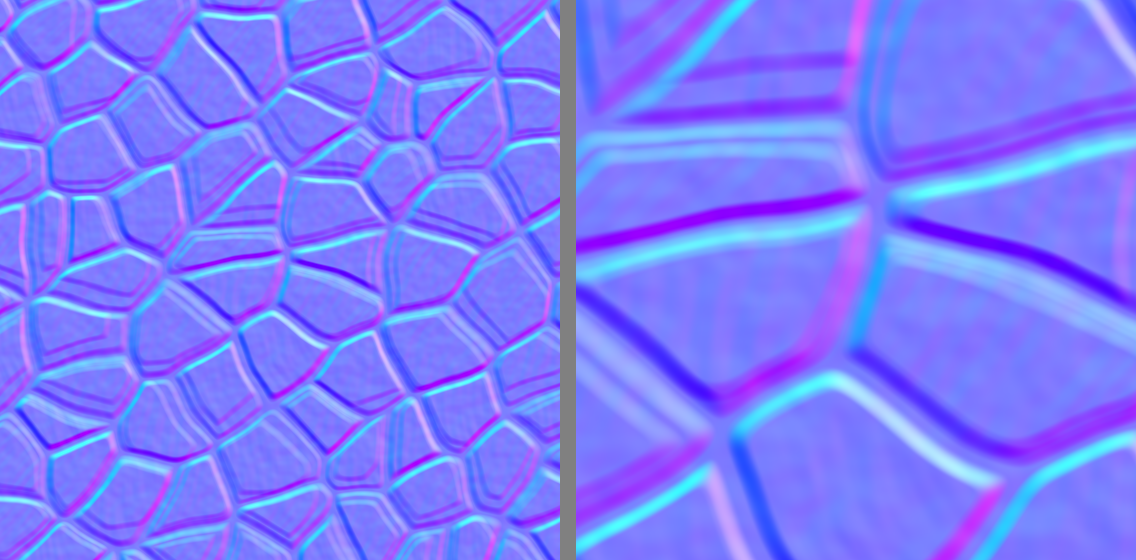
Left: the whole. Right: its middle third, enlarged.
A WebGL 1 fragment shader for this texture map:

```glsl
precision highp float;

uniform vec2 u_resolution;

const vec2 FLAT_TILT = vec2(0.49, 0.484);
const vec2 RELIEF = vec2(0.0058, 0.0080);
const float SAMPLE_STEP = 0.0011;
const float CORNER_SHARPNESS = 38.0;

vec2 hash2(vec2 p) {
  vec3 q = fract(vec3(p.xyx) * vec3(0.1031, 0.1030, 0.0973));
  q += dot(q, q.yzx + 33.33);
  return fract((q.xx + q.yz) * q.zy);
}

vec2 direction(float angle) {
  return vec2(cos(angle), sin(angle));
}

vec2 gradientAt(vec2 cell) {
  return direction(6.2832 * hash2(cell + 71.0).x);
}

float gradientNoise(vec2 p) {
  vec2 i = floor(p);
  vec2 f = p - i;
  vec2 u = f * f * f * (f * (f * 6.0 - 15.0) + 10.0);
  vec2 e = vec2(1.0, 0.0);
  float low = mix(dot(gradientAt(i), f), dot(gradientAt(i + e), f - e), u.x);
  float high = mix(dot(gradientAt(i + e.yx), f - e.yx),
                   dot(gradientAt(i + e.xx), f - e.xx), u.x);
  return mix(low, high, u.y);
}

vec2 rotate(vec2 p, float angle) {
  vec2 d = direction(angle);
  return vec2(dot(p, d), d.x * p.y - d.y * p.x);
}

// Cells stretched along a rising diagonal, with gently bent borders
vec2 toCellSpace(vec2 uv, float tilt, vec2 density) {
  vec2 p = rotate(uv, tilt) * density + 20.0;
  vec2 bend = vec2(gradientNoise(p * 1.3), gradientNoise(p * 1.3 + 17.0));
  return p + 0.1 * bend;
}

vec2 seedPoint(vec2 cell, float jitter) {
  return cell + 0.5 + jitter * (hash2(cell) - 0.5);
}

vec2 nearestCell(vec2 p, float jitter) {
  vec2 base = floor(p);
  vec2 best = base;
  float bestDistance = 8.0;
  for (int y = -1; y <= 1; y++) {
    for (int x = -1; x <= 1; x++) {
      vec2 cell = base + vec2(float(x), float(y));
      vec2 d = seedPoint(cell, jitter) - p;
      if (dot(d, d) < bestDistance) {
        bestDistance = dot(d, d);
        best = cell;
      }
    }
  }
  return best;
}

// x: rounded distance to the border, y: same with a random inset per side
vec2 borderDistances(vec2 p, vec2 cell, float jitter, float sharpness) {
  vec2 own = seedPoint(cell, jitter) - p;
  vec2 total = vec2(0.0);
  for (int y = -2; y <= 2; y++) {
    for (int x = -2; x <= 2; x++) {
      vec2 offset = vec2(float(x), float(y));
      if (dot(offset, offset) > 0.5) {
        vec2 other = seedPoint(cell + offset, jitter) - p;
        vec2 outward = normalize(other - own);
        float d = dot(0.5 * (own + other), outward);
        float r = hash2(cell * 3.0 + offset * 7.0 + 140.0).x;
        float inset = 0.2 * r * r * (1.0 - 0.4 * outward.y);
        total += exp(-sharpness * vec2(d, d - inset));
      }
    }
  }
  return -log(total) / sharpness;
}

// Raised stone with a narrow bevel, an uneven terrace and faint streaks
float stoneHeight(vec2 p, float jitter) {
  vec2 cell = nearestCell(p, jitter);
  vec2 d = borderDistances(p, cell, jitter, CORNER_SHARPNESS);
  vec2 shape = hash2(cell + 53.0);
  float inset = 0.03 * shape.x * shape.x;
  float bevel = smoothstep(inset, inset + mix(0.075, 0.12, shape.y), d.x);
  float terrace = smoothstep(0.0, 0.1, d.y);
  vec2 along = rotate(p, 0.2 + 1.3 * shape.x) * vec2(1.8, 9.0);
  float streak = gradientNoise(along + 40.0 * shape);
  float body = mix(0.2, 0.38, shape.y) * bevel + 0.23 * terrace;
  return body + 0.06 * streak * smoothstep(0.0, 0.12, d.x);
}

float surfaceHeight(vec2 uv) {
  float stones = stoneHeight(toCellSpace(uv, 0.55, vec2(7.4, 8.6)), 0.94);
  float grain = 0.10 * gradientNoise(uv * 24.0 + 5.0)
              + 0.05 * gradientNoise(uv * 56.0 + 31.0);
  return stones + grain;
}

vec2 surfaceSlope(vec2 uv, float stepSize) {
  vec2 e = vec2(stepSize, 0.0);
  vec2 rise = vec2(surfaceHeight(uv + e) - surfaceHeight(uv - e),
                   surfaceHeight(uv + e.yx) - surfaceHeight(uv - e.yx));
  return rise / (2.0 * stepSize);
}

void main() {
  vec2 uv = gl_FragCoord.xy / u_resolution;
  vec2 tilt = FLAT_TILT - RELIEF * surfaceSlope(uv, SAMPLE_STEP);
  gl_FragColor = vec4(clamp(tilt, 0.0, 1.0), 1.0, 1.0);
}
```
